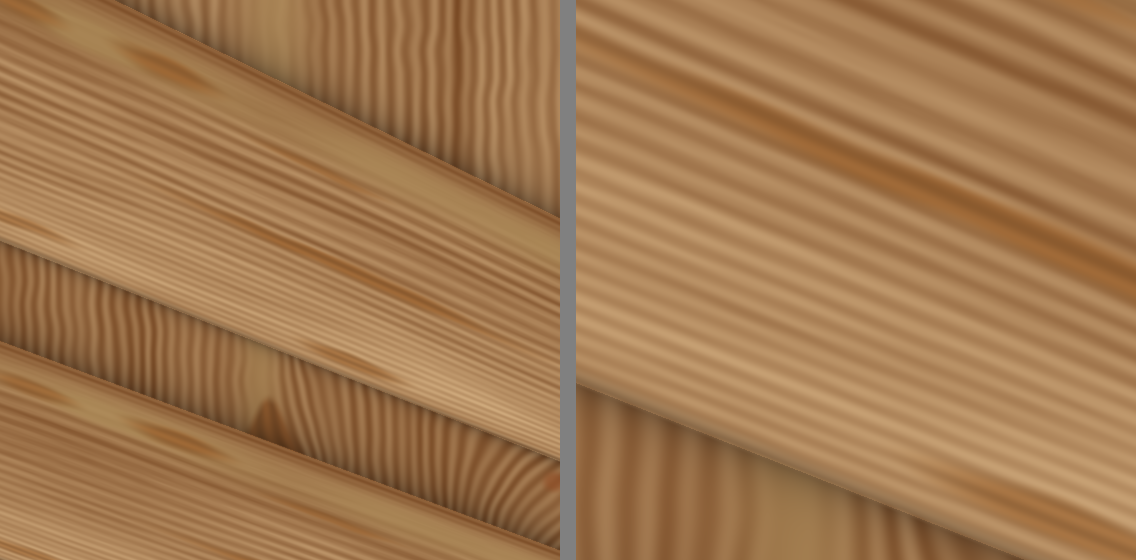
Left, the full canvas; right, a detail of the centre.
Give the GLSL for this texture, as a WebGL 1 fragment shader.

```glsl
precision highp float;
// Two slanted pine planks over boards with fine upright grain.
uniform vec2 u_resolution;

#define DARK_WOOD vec3(0.45, 0.26, 0.115)
#define LIGHT_WOOD vec3(0.775, 0.625, 0.45)
#define AMBER vec3(0.61, 0.39, 0.19)
#define OLIVE vec3(0.68, 0.55, 0.35)
#define PLANK_RINGS 18.0
#define BOARD_RINGS 34.0
#define GAP_RINGS 42.0
#define EDGE_SOFTNESS 0.0025
#define TAU 6.28318

float hash(vec2 p) {
  return fract(sin(dot(p, vec2(127.1, 311.7))) * 43758.5453);
}

float noise(vec2 p) {
  vec2 i = floor(p), f = fract(p);
  f = f * f * (3.0 - 2.0 * f);
  return mix(mix(hash(i), hash(i + vec2(1.0, 0.0)), f.x),
             mix(hash(i + vec2(0.0, 1.0)), hash(i + 1.0), f.x), f.y);
}

float bell(float x, float width) {
  return exp(-x * x / (width * width));
}

// Soft lens-shaped mark lying along the grain
float streak(vec2 q, vec2 center, vec2 halfSize) {
  return 1.0 - smoothstep(0.35, 1.15, length((q - center) / halfSize));
}

vec3 wood(float tone) {
  return mix(DARK_WOOD, LIGHT_WOOD, clamp(tone, 0.0, 1.1));
}

// Plank face: x runs along the grain, t from the top edge (0) to the bottom (1)
vec3 plankWood(float x, float t, float seed) {
  float s = t + 0.022 * (noise(vec2(x * 3.0 + seed, t * 5.0)) - 0.5);
  float phase = s * PLANK_RINGS + 9.0 * s * s * s * s;
  float ring = sin(TAU * phase + 3.0 * noise(vec2(x * 2.5 + seed, s * 9.0)));
  float strength = 0.07 + 0.17 * noise(vec2(x * 2.0 + seed, s * 11.0));
  strength *= smoothstep(0.08, 0.28, s) * (1.0 - 0.45 * smoothstep(0.65, 0.9, s));

  float tone = 0.47 + 0.25 * smoothstep(0.1, 0.85, s) + strength * ring;
  tone += 0.24 * (noise(vec2(x * 2.5 + seed, s * 13.0)) - 0.5);
  tone += 0.10 * (noise(vec2(x * 7.0, s * 75.0 + seed)) - 0.5);
  tone += 0.05 * (noise(vec2(x * 30.0, s * 140.0 + seed)) - 0.5);
  tone += 0.15 * bell(s - 0.89, 0.06);
  vec3 color = wood(tone);

  // Pale olive sapwood and amber resin marks
  vec2 q = vec2(x, s + 0.012 * (noise(vec2(x * 16.0, t * 40.0)) - 0.5));
  float sap = bell(s - 0.14, 0.09) * (0.25 + 0.55 * noise(vec2(x * 6.0, s * 8.0)));
  sap += 0.6 * streak(q, vec2(0.16, 0.17), vec2(0.13, 0.06));
  color = mix(color, OLIVE, clamp(sap, 0.0, 0.75));
  float resin = 0.85 * streak(q, vec2(0.30, 0.152), vec2(0.11, 0.055));
  resin += 0.75 * streak(q, vec2(0.04, 0.165), vec2(0.09, 0.045));
  resin += 0.85 * streak(q, vec2(0.62, 0.595), vec2(0.38, 0.032));
  resin += 0.65 * streak(q, vec2(0.57, 0.265), vec2(0.14, 0.024));
  resin += 0.65 * streak(q, vec2(0.03, 0.912), vec2(0.12, 0.030));
  resin += 0.70 * streak(q, vec2(0.63, 0.928), vec2(0.11, 0.026));
  color = mix(color, AMBER * (0.94 + 0.06 * ring), min(resin, 0.9));

  // Rounded, darker upper edge with fine ridges
  float rim = 1.0 - smoothstep(0.0, 0.09, t);
  color = mix(color, wood(0.18 + 0.14 * sin(t * 210.0)), 0.8 * rim);
  return color * (1.0 - 0.22 * smoothstep(0.975, 1.0, t));
}

// Boards behind; gap is 1 between the planks and 0 above them
vec3 boardWood(vec2 p, float gap) {
  float lean = 0.8 * smoothstep(0.75, 1.0, p.x) - 0.25 * bell(p.x - 0.54, 0.06);
  float x = p.x - gap * lean * (p.y - 0.48 + 0.384 * p.x);
  x += 0.012 * (noise(p * vec2(5.0, 6.0)) - 0.5);
  x += 0.007 * (noise(p * vec2(18.0, 22.0)) - 0.5);
  float rings = mix(BOARD_RINGS, GAP_RINGS, gap);
  float ring = sin(TAU * rings * x + 2.5 * noise(vec2(x * 13.0, p.y * 2.0)));
  float pale = bell(p.x - mix(0.49, 0.465, gap), mix(0.055, 0.035, gap));

  float strength = 0.08 + 0.16 * noise(vec2(x * 22.0, p.y * 3.0));
  float tone = mix(0.53, 0.43, gap) + strength * ring * (1.0 - 0.85 * pale);
  tone += 0.20 * (noise(vec2(x * 12.0, p.y * 1.5)) - 0.5);
  tone += 0.09 * (noise(vec2(x * 110.0, p.y * 9.0)) - 0.5);
  tone -= 0.25 * (1.0 - gap) * bell(p.x - 0.82, 0.022);
  vec3 color = mix(wood(tone), OLIVE, 0.55 * pale);

  // Pointed heartwood mark and a small knot
  vec2 q = p - vec2(0.48, 0.30);
  float heart = 1.0 - smoothstep(-0.008, 0.012, abs(q.x) + 0.5 * q.y);
  heart *= 1.0 - smoothstep(-0.025, 0.0, q.y);
  float knot = streak(p, vec2(0.99, 0.14), vec2(0.025, 0.022));
  color = mix(color, DARK_WOOD * (1.08 + 0.1 * ring), 0.75 * gap * heart);
  return mix(color, AMBER * vec3(0.95, 0.82, 0.85), 0.7 * gap * knot);
}

void main() {
  vec2 p = gl_FragCoord.xy / u_resolution;
  float gap = step(p.y, 0.83 - 0.44 * p.x);
  vec3 color = boardWood(p, gap);

  for (int i = 0; i < 2; i++) {
    float k = float(i);
    float top = mix(1.10, 0.391, k) - mix(0.49, 0.374, k) * p.x;
    float bottom = mix(0.57, 0.0, k) - mix(0.394, 0.35, k) * p.x;
    float above = p.y - top;
    float below = bottom - p.y;

    // Contact shadows on the boards
    color *= 1.0 - step(0.0, above) * 0.34 * exp(-max(above, 0.0) / 0.035);
    color *= 1.0 - step(0.0, below) * 0.30 * exp(-max(below, 0.0) / 0.012);

    float inside = 1.0 - smoothstep(-EDGE_SOFTNESS, EDGE_SOFTNESS, max(above, below));
    float t = clamp(-above / (top - bottom), 0.0, 1.0);
    color = mix(color, plankWood(p.x - 0.02 * k, t, 3.7 * k), inside);
  }
  gl_FragColor = vec4(color, 1.0);
}
```
